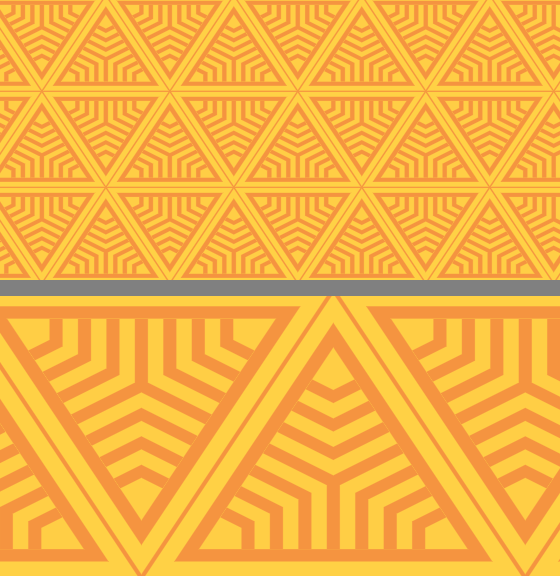
Top, the full canvas; bottom, a detail of the centre.
This pattern is drawn by a Shadertoy shader. Its source:

```glsl
// Rows of alternating up and down triangles, each framed by an orange border.
// Every triangle is folded into one upright cell; three arms split it into kites
// whose bent stripes run parallel to those arms.

const vec3 ORANGE = vec3(0.96, 0.58, 0.25);
const vec3 YELLOW = vec3(1.00, 0.82, 0.27);
const vec3 INNER_YELLOW = vec3(1.00, 0.806, 0.27);
const float SIDE = 0.457;           // triangle base, in canvas heights
const float ROW_HEIGHT = 0.343;

// Fold the plane into an equilateral triangle of side 1 centred on the origin.
vec2 foldTriangle(vec2 p) {
    float row = floor(p.y);
    float y = p.y - row;
    float x = p.x - 0.5 * row;
    float upX = abs(fract(x) - 0.5);
    bool pointsUp = upX < 0.5 * (1.0 - y);
    vec2 cell = pointsUp ? vec2(upX, y) : vec2(abs(fract(x + 0.5) - 0.5), 1.0 - y);
    return vec2(cell.x, (cell.y - 1.0 / 3.0) * 0.8660254);
}

// Distance inward from the nearest side.
float sideDepth(vec2 q) {
    return 0.288675 - max(-q.y, 0.8660254 * q.x + 0.5 * q.y);
}

// Distance to the arms bounding the kite that holds q.
float armDistance(vec2 q) {
    float below = 0.5 * q.x - 0.8660254 * q.y;
    return below > 0.0 ? min(q.x, below) : -below;
}

// Signed distance to the arms and the three stripes parallel to them.
float stripes(vec2 q) {
    float spacing = 0.0741;
    float t = armDistance(q);
    float index = min(floor(t / spacing + 0.5), 3.0);
    return abs(t - index * spacing) - 0.017;
}

void mainImage(out vec4 fragColor, in vec2 fragCoord) {
    vec2 p = fragCoord / iResolution.y - vec2(0.378, 0.331);
    vec2 q = foldTriangle(p / vec2(SIDE, ROW_HEIGHT));
    float pixel = 1.0 / (iResolution.y * SIDE);
    float depth = sideDepth(q);

    // Hairline on the grid, thick border, then stripes inside it
    float hairline = depth - 0.0056;
    float border = abs(depth - 0.068) - 0.0185;
    float inside = max(stripes(q), 0.0865 - depth);
    float ink = min(min(hairline, border), inside);

    vec3 ground = depth > 0.068 ? INNER_YELLOW : YELLOW;
    float coverage = smoothstep(0.8 * pixel, -0.8 * pixel, ink);
    fragColor = vec4(mix(ground, ORANGE, coverage), 1.0);
}
```
